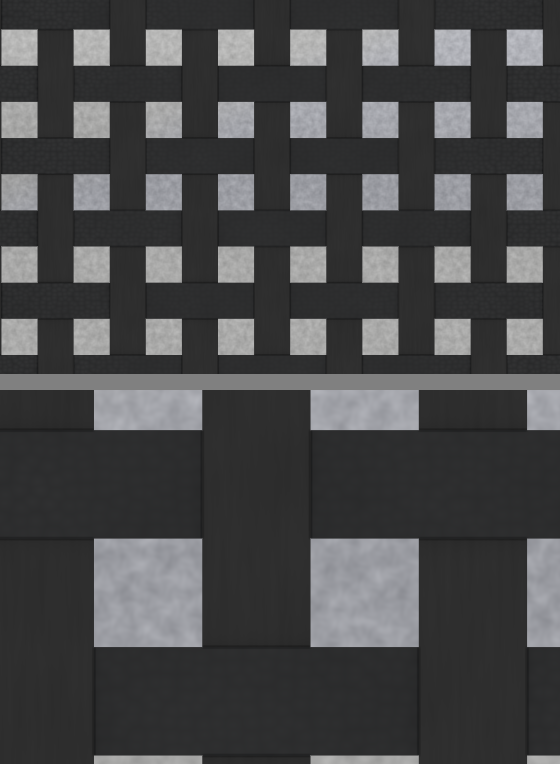
Top, the full canvas; bottom, a detail of the centre.
Write a WebGL 2 fragment shader that draws this pattern.

```glsl
#version 300 es
precision highp float;
// Dark straps in a plain over-and-under weave, with mottled grey squares in the gaps.
// Each repeat is centred on a strap crossing; the parity of its index picks the upper strap.
// Layered sines mottle the squares, and cellular noise gives the straps their pebbled grain.

uniform vec2 u_resolution;
out vec4 fragColor;

vec2 hash2(vec2 p) {
  return fract(sin(vec2(dot(p, vec2(127.1, 311.7)), dot(p, vec2(269.5, 183.3)))) * 4375.85);
}

// Distance to the nearest scattered point
float cellular(vec2 p) {
  vec2 id = floor(p), f = fract(p);
  float nearest = 2.0;
  for (int y = -1; y <= 1; y++) {
    for (int x = -1; x <= 1; x++) {
      vec2 o = vec2(x, y);
      nearest = min(nearest, length(o + 0.2 + 0.6 * hash2(id + o) - f));
    }
  }
  return nearest;
}

// Rotated, bent sine layers that form soft clouds, roughly -1 to 1
float mottle(vec2 p) {
  float sum = 0.0, gain = 0.5;
  for (int i = 0; i < 4; i++) {
    p = mat2(0.8, 0.6, -0.6, 0.8) * p * 1.5 + 1.7;
    sum += gain * sin(p.x + 1.3 * sin(p.y * 0.7)) * sin(p.y + 1.1 * sin(p.x * 0.8));
    gain *= 0.7;
  }
  return sum;
}

// Pale squares: lighter at the top, dimmer and bluer through the middle and upper right
vec3 squareColor(vec2 uv, vec2 grid) {
  float light = 0.665 + 0.05 * smoothstep(0.72, 0.92, uv.y);
  light -= 0.045 * exp(-pow((uv.y - 0.5) / 0.13, 2.0));
  light += 0.055 * mottle(grid * 16.0);
  float blue = smoothstep(-0.15, 0.15, uv.x - 1.6 * (uv.y - 0.46)) * smoothstep(0.36, 0.44, uv.y);
  return light + mix(vec3(0.002, 0.002, -0.002), vec3(-0.012, -0.006, 0.018), blue);
}

// Pebbled grain on horizontal straps, fine lengthwise streaks on vertical ones
vec3 strapColor(vec2 uv, vec2 grid, bool horizontal) {
  float clouds = mottle(grid * 2.3);
  float grain;
  if (horizontal) {
    float patches = 0.3 + 0.7 * smoothstep(0.1, 0.5, abs(uv.x - 0.5) + 0.15 * clouds);
    grain = 0.045 * patches * (0.42 - cellular(grid * vec2(13.0, 16.0)));
  } else {
    grain = 0.006 * mottle(grid * vec2(34.0, 3.0));
  }
  vec3 tint = horizontal ? vec3(0.175, 0.177, 0.18) : vec3(0.18, 0.18, 0.18);
  return tint + grain + 0.006 * clouds;
}

void main() {
  vec2 uv = gl_FragCoord.xy / u_resolution;
  vec2 grid = uv * vec2(7.758, 5.172) - vec2(0.02, 0.263);
  float pixel = 5.172 / u_resolution.y;

  // Local position around the nearest crossing; straps are half a repeat wide
  vec2 crossing = floor(grid - 0.25);
  vec2 local = fract(grid - 0.25) - 0.5;
  vec2 a = abs(local);
  bool horizontalOver = mod(crossing.x + crossing.y, 2.0) < 0.5;
  bool horizontal = a.x > 0.25 || (a.y < 0.25 && horizontalOver);
  vec3 color = strapColor(uv, grid, horizontal);

  // Thin seam and soft shadow beside the upper strap
  vec2 s = horizontalOver ? a : a.yx;
  float outside = s.y - 0.25;
  float along = 1.0 - smoothstep(0.24, 0.26, s.x);
  float seam = 1.0 - smoothstep(0.004, 0.008 + pixel, abs(outside));
  float shadow = step(0.0, outside) * exp(-max(outside, 0.0) * 28.0);
  color -= along * (0.04 * seam + 0.018 * shadow);

  // Open square between four straps
  float edge = max(0.25 - a.x, 0.25 - a.y);
  color = mix(color, squareColor(uv, grid), clamp(0.5 - edge / pixel, 0.0, 1.0));

  fragColor = vec4(color, 1.0);
}
```
